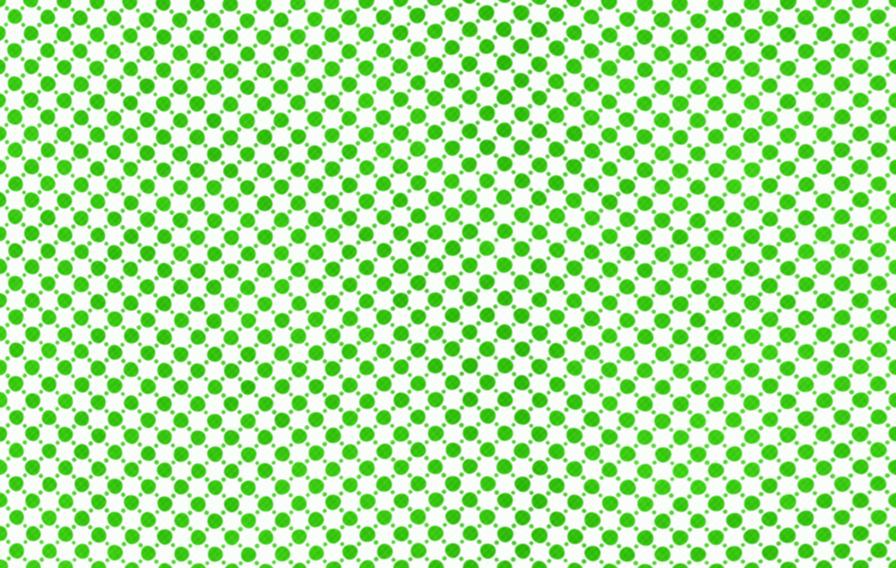
Write a Shadertoy shader that draws this pattern.

```glsl
// Green polka-dot cloth: large dots on a checkerboard lattice with a small dot
// at every lattice corner. The canvas is bent into gently warped lattice space,
// then soft discs are inked with per-dot jitter, a fine weave and uneven tone.

const vec3 CLOTH = vec3(0.985, 0.995, 0.985);
const vec3 INK_DARK = vec3(0.16, 0.70, 0.03);
const vec3 INK_LIGHT = vec3(0.27, 0.85, 0.10);
const float BIG_RADIUS = 0.45;
const float SMALL_RADIUS = 0.115;
const float ROWS = 34.05;

float hash(vec2 p, float seed) {
    return fract(sin(dot(p, vec2(127.1, 311.7)) + seed * 74.7) * 4375.85);
}

vec2 jitter(vec2 id, float amount) {
    return (vec2(hash(id, 1.0), hash(id, 2.0)) - 0.5) * amount;
}

// Layered sines, roughly -1 to 1
float waves(vec2 p) {
    float sum = 0.0;
    float gain = 0.55;
    for (int i = 0; i < 4; i++) {
        sum += gain * sin(p.x + 1.7 * sin(p.y)) * cos(p.y - 0.6 * p.x);
        p = mat2(1.5, 1.1, -1.1, 1.5) * p + 2.3;
        gain *= 0.6;
    }
    return sum;
}

// Canvas (0 to 1, y downwards) to lattice units; columns widen to the right
vec2 clothLattice(vec2 uv) {
    float s = uv.x - 0.0163 - 0.0025 * uv.y * (1.0 - uv.x);
    float bump = (uv.x - 0.58) / 0.1;
    float sag = -0.12 * cos(12.7 * uv.x)
              - 0.30 * (1.0 - uv.y) * exp(-bump * bump);
    return vec2(s * (54.7 - 2.95 * s), ROWS * uv.y - 1.12 - sag);
}

float disc(vec2 p, float radius, float soft) {
    return 1.0 - smoothstep(radius - soft, radius + soft, length(p));
}

// Centre of the nearest lattice point whose coordinates have an even sum
vec2 nearestEven(vec2 p) {
    vec2 c = round(vec2(p.x + p.y, p.x - p.y) * 0.5);
    return vec2(c.x + c.y, c.x - c.y);
}

float bigDots(vec2 p, vec2 id, float soft) {
    vec2 d = p - id - jitter(id, 0.05);
    float angle = atan(d.y, d.x);
    float wobble = 0.012 * sin(3.0 * angle + 6.28 * hash(id, 3.0));
    float radius = BIG_RADIUS + 0.025 * (hash(id, 4.0) - 0.5) + wobble;
    return disc(d, radius, soft);
}

float smallDots(vec2 p, float soft) {
    vec2 id = floor(p);
    vec2 d = p - id - 0.5 - jitter(id, 0.07);
    float radius = SMALL_RADIUS * (0.9 + 0.25 * hash(id, 5.0));
    return disc(d, radius, soft);
}

// Diagonal thread pattern
float weave(vec2 uv, float aspect) {
    vec2 q = vec2(uv.x, uv.y * aspect) * 800.0;
    return 0.6 * sin(q.x + q.y) + 0.4 * sin(0.9 * q.x - 0.7 * q.y);
}

// Blend of the two inks, from broad fading to fine thread
vec3 inkColour(vec2 uv, vec2 p, vec2 id, float thread) {
    float broad = waves(uv * vec2(11.0, 6.0) + 0.8);
    float mottle = waves(p * 4.3);
    float spine = exp(-pow((uv.x - 0.57) / 0.13, 2.0));
    float tone = 0.52 + 0.25 * broad + 0.14 * mottle + 0.20 * thread
               + 0.22 * (hash(id, 6.0) - 0.5) - 0.18 * spine;
    return mix(INK_DARK, INK_LIGHT, clamp(tone, 0.0, 1.0));
}

void mainImage(out vec4 fragColor, in vec2 fragCoord) {
    vec2 uv = fragCoord / iResolution.xy;
    uv.y = 1.0 - uv.y;
    vec2 p = clothLattice(uv);
    vec2 id = nearestEven(p);

    // Edge softness in lattice units, never finer than one pixel
    float pixel = ROWS / iResolution.y;
    float soft = max(0.085, 0.8 * pixel);
    float big = bigDots(p, id, soft);
    float small = 0.85 * smallDots(p, soft);

    // Ink over faintly uneven cloth
    float thread = weave(uv, iResolution.y / iResolution.x);
    vec3 cloth = CLOTH - vec3(0.012, 0.003, 0.014) * (0.5 + 0.5 * thread);
    vec3 ink = inkColour(uv, p, id, thread);
    fragColor = vec4(mix(cloth, ink, max(big, small)), 1.0);
}
```
